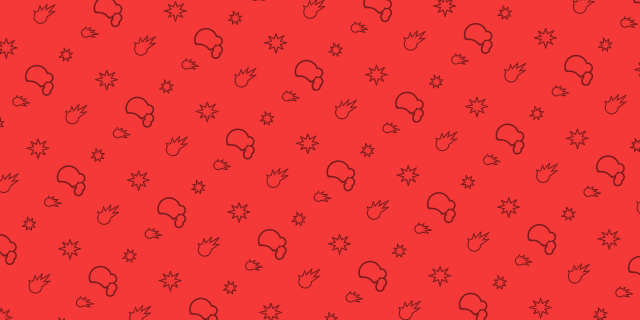
Write a WebGL 1 fragment shader that draws this pattern.

```glsl
precision highp float;
// Line doodles on flat red: a puffy cloud, two flames and two bursts, repeated
// on a skewed lattice. Each doodle is a distance function folded into the
// lattice cell around its own anchor, then stroked with box-filtered coverage.

uniform vec2 u_resolution;

const float CANVAS_HEIGHT = 576.0;          // design units from bottom to top
const vec2 LATTICE = vec2(180.9, 57.3);     // long and short part of each step
const vec3 PAPER = vec3(0.96, 0.22, 0.22);
const vec3 INK = vec3(0.48, 0.11, 0.11);
const float PI = 3.14159265;

float hash(float n) {
  return fract(sin(n * 12.9898) * 43758.5453);
}

vec2 rotate(vec2 p, float angle) {
  float c = cos(angle), s = sin(angle);
  return vec2(c * p.x - s * p.y, s * p.x + c * p.y);
}

// Offset from the nearest lattice copy of an anchor.
vec2 foldLattice(vec2 p, vec2 anchor) {
  float a = LATTICE.x, b = LATTICE.y;
  vec2 q = (p - anchor) * vec2(1.0, -1.0);
  vec2 cell = floor(mat2(a, -b, -b, a) * q / (a * a - b * b) + 0.5);
  return (q - mat2(a, b, b, a) * cell) * vec2(1.0, -1.0);
}

float disc(vec2 p, vec2 center, float radius) {
  return length(p - center) - radius;
}

float smoothMax(float a, float b, float k) {
  float h = max(k - abs(a - b), 0.0) / k;
  return max(a, b) + 0.25 * k * h * h;
}

float segment(vec2 p, vec2 a, vec2 b) {
  vec2 ab = b - a;
  return length(p - a - ab * clamp(dot(p - a, ab) / dot(ab, ab), 0.0, 1.0));
}

// Spike that narrows from a round base to a sharp tip.
float spike(vec2 p, vec2 base, vec2 tip, float radius) {
  vec2 axis = tip - base;
  float t = clamp(dot(p - base, axis) / dot(axis, axis), 0.0, 1.0);
  return length(p - base - axis * t) - radius * (1.0 - t);
}

// Round cap hollowed from below, with lobes running down its right side.
float cloud(vec2 p) {
  float d = disc(p, vec2(-5.0, 6.0), 20.0);
  d = min(d, disc(p, vec2(15.5, 4.0), 8.3));
  d = min(d, disc(p, vec2(16.0, -11.5), 8.0));
  d = min(d, disc(p, vec2(12.5, -19.5), 7.5));
  return smoothMax(d, -disc(p, vec2(-17.0, -23.0), 21.0), 5.0);
}

// Round body with five tongues.
float flame(vec2 p) {
  vec2 body = vec2(-6.0, -6.0);
  float d = disc(p, body, 11.5);
  d = min(d, spike(p, body, vec2(-18.0, 5.0), 7.0));
  d = min(d, spike(p, body, vec2(-7.0, 14.0), 7.0));
  d = min(d, spike(p, body, vec2(6.0, 17.0), 7.0));
  d = min(d, spike(p, body, vec2(20.0, 16.0), 7.0));
  return min(d, spike(p, body, vec2(20.0, 4.0), 7.0));
}

// Corner k of an eight-pointed burst; even corners are the uneven tips.
vec2 burstCorner(float k, float inner, float outer, float seed) {
  float n = mod(k, 16.0);
  float tip = outer * mix(0.88, 1.1, hash(n + seed));
  float radius = mod(n, 2.0) < 0.5 ? tip : inner;
  return rotate(vec2(radius, 0.0), n * PI / 8.0);
}

// Distance to the outline of the burst.
float burst(vec2 p, float inner, float outer, float seed) {
  float d = 1e3;
  for (int i = 0; i < 16; i++) {
    float k = float(i);
    d = min(d, segment(p, burstCorner(k, inner, outer, seed),
                       burstCorner(k + 1.0, inner, outer, seed)));
  }
  return d;
}

// Part of a pixel covered by a line of the given width.
float stroke(float d, float width, float pixel) {
  float e = abs(d) / pixel, h = 0.5 * width / pixel;
  return clamp(h - e + 0.5, 0.0, 1.0) - clamp(0.5 - h - e, 0.0, 1.0);
}

void main() {
  float pixel = CANVAS_HEIGHT / u_resolution.y;
  vec2 p = gl_FragCoord.xy * pixel;

  vec2 cloudP = foldLattice(p, vec2(614.0, 260.0));
  vec2 flameP = foldLattice(p, vec2(498.0, 256.0));
  vec2 sparkP = rotate(foldLattice(p, vec2(579.0, 221.0)), 0.8) / 0.66;
  vec2 burstP = foldLattice(p, vec2(554.0, 318.0)) / vec2(1.1, 1.0);
  vec2 popP = rotate(foldLattice(p, vec2(662.0, 305.0)), -0.3);

  float ink = stroke(cloud(cloudP), 2.8, pixel);
  ink = max(ink, stroke(flame(flameP), 1.9, pixel));
  ink = max(ink, stroke(flame(sparkP) * 0.66, 1.9, pixel));
  ink = max(ink, stroke(burst(burstP, 8.0, 17.5, 3.0), 1.9, pixel));
  ink = max(ink, stroke(burst(popP, 6.0, 12.5, 7.0), 2.0, pixel));

  gl_FragColor = vec4(mix(PAPER, INK, ink), 1.0);
}
```
